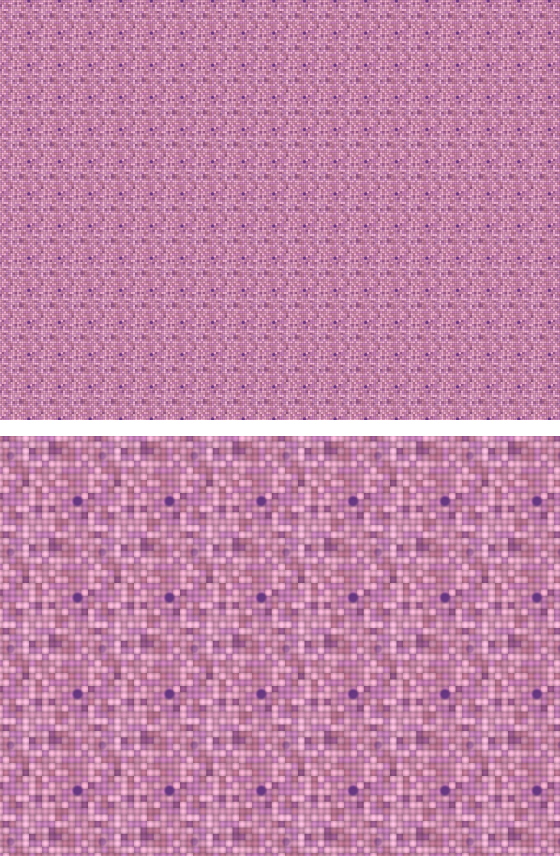
Top: the whole. Bottom: its middle third, enlarged.
Write a Shadertoy shader that draws this pattern.

```glsl
#define REPEATS vec2(18.286, 13.06)   // tiles across and down
#define STITCHES vec2(14.0, 15.0)     // stitches in one tile
#define RELIEF 0.17                   // light and shade of the threads
#define BAND_DEPTH 0.035              // rose bands along the tile borders
#define MARK_POS vec2(0.94, 0.03)
#define FLECK_POS vec2(0.21, 0.50)
#define MARK_RADIUS 0.055
#define SAMPLES 4

const float TAU = 6.2831853;
const vec3 PALE_PINK = vec3(0.87, 0.63, 0.75);
const vec3 PINK      = vec3(0.76, 0.52, 0.64);
const vec3 MAUVE     = vec3(0.72, 0.46, 0.66);
const vec3 ROSE      = vec3(0.69, 0.43, 0.54);
const vec3 PLUM      = vec3(0.56, 0.32, 0.51);
const vec3 VIOLET    = vec3(0.34, 0.16, 0.48);

float hash(vec2 p) {
    vec3 q = fract(vec3(p.xyx) * 0.1031);
    q += dot(q, q.yzx + 33.33);
    return fract((q.x + q.y) * q.z);
}

// Yarn colour of one stitch, chosen by weight
vec3 yarnColor(vec2 stitch) {
    float pick = hash(stitch + 7.0);
    vec3 color = PALE_PINK;
    color = mix(color, PINK,  step(0.25, pick));
    color = mix(color, MAUVE, step(0.55, pick));
    color = mix(color, ROSE,  step(0.75, pick));
    color = mix(color, PLUM,  step(0.92, pick));
    return color * (0.95 + 0.10 * hash(stitch + 41.0));
}

// Soft blot that wraps around the tile borders
float blot(vec2 tile, vec2 center, float radius) {
    vec2 offset = fract(tile - center + 0.5) - 0.5;
    return 1.0 - smoothstep(0.6 * radius, 1.3 * radius, length(offset));
}

vec3 cloth(vec2 uv) {
    vec2 tile = uv * REPEATS;
    vec2 thread = tile * STITCHES + 0.25;
    vec3 color = yarnColor(floor(mod(thread, STITCHES)));

    // Rounded threads with shaded gaps
    vec2 crest = -cos(TAU * thread);
    color *= 1.0 + RELIEF * 0.5 * (crest.x + crest.y);

    // Rose borders around a cooler tile centre
    vec2 border = cos(TAU * (tile - vec2(0.87, 0.13)));
    float band = 0.5 * (border.x + border.y);
    color *= 1.0 - BAND_DEPTH * band * vec3(0.4, 1.2, 1.1);

    // Dark knot and a fainter fleck in every tile
    color = mix(color, VIOLET, 0.85 * blot(tile, MARK_POS, MARK_RADIUS));
    return mix(color, VIOLET, 0.40 * blot(tile, FLECK_POS, 0.8 * MARK_RADIUS));
}

void mainImage(out vec4 fragColor, in vec2 fragCoord) {
    // Average over the pixel area keeps the fine weave smooth
    vec3 sum = vec3(0.0);
    for (int j = 0; j < SAMPLES; j++) {
        for (int i = 0; i < SAMPLES; i++) {
            vec2 offset = (vec2(i, j) + 0.5) / float(SAMPLES) - 0.5;
            sum += cloth((fragCoord + offset) / iResolution.xy);
        }
    }
    fragColor = vec4(sum / float(SAMPLES * SAMPLES), 1.0);
}
```
